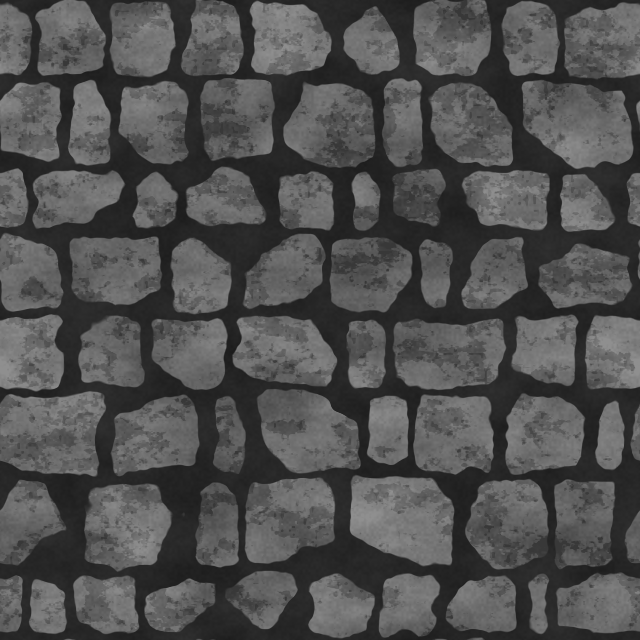
Reproduce this texture procedurally as a WebGL 1 fragment shader.

```glsl
precision highp float;
// Rows of worn, chipped grey paving stones set in dark mortar, tiling on all sides.
uniform vec2 u_resolution;

const float ROWS = 8.0;
const float HALF_JOINT = 0.0055;
const float CORNER_RADIUS = 0.012;
const vec3 MORTAR = vec3(0.15);
const vec3 STONE = vec3(0.425);

float hash(vec2 p) {
  vec3 q = fract(p.xyx * 0.1031);
  q += dot(q, q.yzx + 33.33);
  return fract((q.x + q.y) * q.z);
}

// Value noise that wraps after `period` cells across the canvas.
float noise(vec2 uv, vec2 period, float seed) {
  vec2 p = uv * period;
  vec2 i = floor(p);
  vec2 f = p - i;
  f = f * f * (3.0 - 2.0 * f);
  vec2 a = mod(i, period) + seed;
  vec2 b = mod(i + 1.0, period) + seed;
  return mix(mix(hash(a), hash(vec2(b.x, a.y)), f.x),
             mix(hash(vec2(a.x, b.y)), hash(b), f.x), f.y);
}

float fbm(vec2 uv, vec2 period, float gain, float seed) {
  float sum = 0.0, total = 0.0, weight = 1.0;
  for (int i = 0; i < 5; i++) {
    sum += weight * noise(uv, period, seed + float(i) * 17.0);
    total += weight;
    weight *= gain;
    period *= 2.0;
  }
  return sum / total;
}

float smoothMax(float a, float b, float k) {
  float h = max(k - abs(a - b), 0.0) / k;
  return max(a, b) + h * h * k * 0.25;
}

// Irregular subdivision of a line: position of joint k, then the span holding t.
float joint(float k, float count, float jitter, float seed) {
  return k + jitter * (2.0 * hash(vec2(mod(k, count), seed)) - 1.0);
}

vec3 findSpan(float t, float count, float jitter, float seed) {
  float k = floor(t);
  if (t < joint(k, count, jitter, seed)) k -= 1.0;
  else if (t >= joint(k + 1.0, count, jitter, seed)) k += 1.0;
  return vec3(joint(k, count, jitter, seed),
              joint(k + 1.0, count, jitter, seed), mod(k, count));
}

// Wavy, slightly ragged displacement shared by all joints.
float wobble(vec2 uv, float seed) {
  return 0.014 * (noise(uv, vec2(13.0), seed) - 0.5)
       + 0.006 * (noise(uv, vec2(38.0), seed + 5.0) - 0.5)
       + 0.003 * (noise(uv, vec2(105.0), seed + 9.0) - 0.5);
}

// Rounded block whose four corners are broken off by random amounts.
float chippedBlock(vec2 p, vec2 halfSize, float seed) {
  vec2 q = abs(p) - halfSize + CORNER_RADIUS;
  float d = length(max(q, 0.0)) + min(max(q.x, q.y), 0.0) - CORNER_RADIUS;
  for (int i = 0; i < 4; i++) {
    float k = float(i);
    float angle = 0.785 + 1.5708 * k + 0.9 * (hash(vec2(k + 3.0, seed)) - 0.5);
    vec2 n = vec2(cos(angle), sin(angle));
    float chip = hash(vec2(k + 11.0, seed));
    float depth = 0.78 * chip * chip * min(halfSize.x, halfSize.y);
    d = smoothMax(d, dot(p, n) - dot(abs(n), halfSize) + depth, 0.006);
  }
  return d;
}

// Signed distance to the stone around uv in x, its seed in y.
vec2 paving(vec2 uv) {
  vec2 p = uv + vec2(wobble(uv, 21.0), wobble(uv, 57.0));
  float y = p.y * ROWS;
  vec3 row = findSpan(y, ROWS, 0.16, 4.0);
  float count = 7.0 + floor(3.0 * hash(vec2(row.z, 31.0)));
  float x = p.x * count + hash(vec2(row.z, 47.0));
  vec3 column = findSpan(x, count, 0.31, row.z + 60.0);

  float seed = 100.0 * hash(vec2(column.z, row.z) + 7.0);
  vec2 scale = vec2(count, ROWS);
  vec2 low = vec2(column.x, row.x) / scale;
  vec2 high = vec2(column.y, row.y) / scale;
  vec2 halfSize = 0.5 * (high - low) - HALF_JOINT;
  halfSize.x -= 0.012 * pow(hash(vec2(seed, 2.0)), 4.0);

  float d = chippedBlock(vec2(x, y) / scale - 0.5 * (low + high), halfSize, seed);
  d += 0.03 * max(noise(uv, vec2(19.0), seed) - 0.55, 0.0);
  d += 0.004 * (noise(uv, vec2(72.0), seed) - 0.5);
  return vec2(d, seed);
}

vec3 stoneColor(vec2 uv, float seed) {
  float cloud = fbm(uv, vec2(9.0, 13.0), 0.55, 3.0) - 0.5;
  float stain = fbm(uv, vec2(20.0, 27.0), 0.74, 80.0);
  float speck = noise(uv, vec2(170.0), 12.0);
  float grain = noise(uv, vec2(256.0), 40.0) - 0.5;
  float streak = noise(uv, vec2(14.0, 120.0), 66.0) - 0.5;
  float tone = 0.36 * cloud + 0.05 * grain + 0.025 * streak;
  tone += 0.05 * (hash(vec2(seed, 9.0)) - 0.5);
  tone -= 0.095 * smoothstep(0.51, 0.59, stain);
  tone -= 0.07 * smoothstep(0.7, 0.85, speck) * smoothstep(0.4, 0.55, stain);
  return clamp(STONE + tone, 0.22, 0.56);
}

vec3 mortarColor(vec2 uv) {
  float smudge = fbm(uv, vec2(14.0, 18.0), 0.6, 130.0) - 0.5;
  float grain = noise(uv, vec2(240.0), 150.0) - 0.5;
  return MORTAR + 0.1 * smudge + 0.018 * grain;
}

void main() {
  vec2 uv = gl_FragCoord.xy / u_resolution;
  vec2 stone = paving(uv);
  float edge = 1.0 / min(u_resolution.x, u_resolution.y);
  float cover = 1.0 - smoothstep(-edge, edge, stone.x);
  gl_FragColor = vec4(mix(mortarColor(uv), stoneColor(uv, stone.y), cover), 1.0);
}
```
